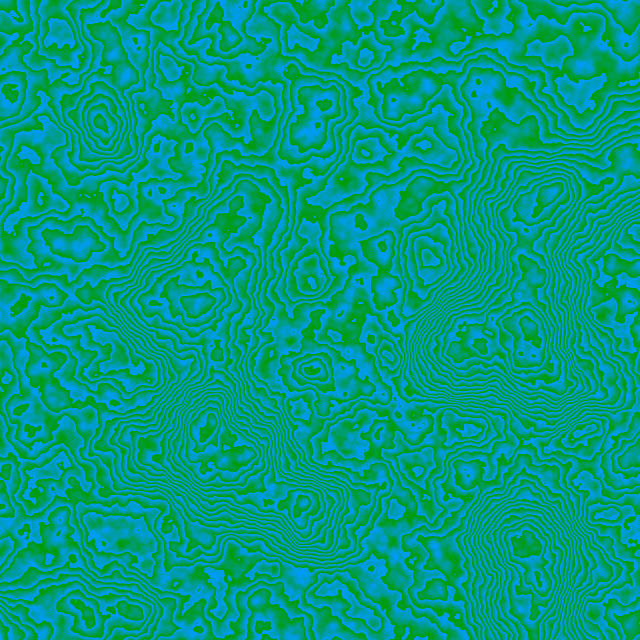
Give the GLSL for this texture, as a Shadertoy shader.

```glsl
#define BASE_CELLS 4.0
#define OCTAVES 6
#define GAIN 0.47
#define BANDS 9.5
#define VALLEY_WIDTH 0.06
#define GREEN_LEVEL 0.613

// Random unit gradient for a lattice point
vec2 latticeGradient(vec2 cell) {
    float angle = 6.2831853 * fract(sin(dot(cell, vec2(127.1, 311.7))) * 43758.5453);
    return vec2(cos(angle), sin(angle));
}

float gradientNoise(vec2 p) {
    vec2 cell = floor(p);
    vec2 f = p - cell;
    vec2 fade = f * f * f * (f * (f * 6.0 - 15.0) + 10.0);
    vec2 e = vec2(1.0, 0.0);
    float a = dot(latticeGradient(cell), f);
    float b = dot(latticeGradient(cell + e.xy), f - e.xy);
    float c = dot(latticeGradient(cell + e.yx), f - e.yx);
    float d = dot(latticeGradient(cell + e.xx), f - e.xx);
    return mix(mix(a, b, fade.x), mix(c, d, fade.x), fade.y);
}

// Billowed hills with creased valleys, roughened by finer octaves
float terrain(vec2 p) {
    const mat2 turn = mat2(0.8, 0.6, -0.6, 0.8);
    float hills = gradientNoise(p);
    float height = 1.3 * sqrt(hills * hills + VALLEY_WIDTH * VALLEY_WIDTH);
    float amplitude = 1.0;
    for (int i = 0; i < OCTAVES; i++) {
        height += amplitude * gradientNoise(p);
        p = turn * p * 2.0 + vec2(17.3, 9.1);
        amplitude *= GAIN;
    }
    return height;
}

// Sawtooth whose drop is softened over the given width
float softSawtooth(float x, float width) {
    float t = fract(x);
    return min(t / (1.0 - width), (1.0 - t) / width);
}

void mainImage(out vec4 fragColor, in vec2 fragCoord) {
    vec2 uv = fragCoord / iResolution.y;

    // Slow change of steepness leaves some regions calm and others dense
    float steepness = 1.0 + 0.6 * gradientNoise(uv * 2.2 + 31.7) - 0.25 * (uv.y - 0.5);
    float level = BANDS * steepness * terrain(uv * BASE_CELLS + vec2(5.2, 12.6));

    // Blue climbs through each contour band over constant green
    float edge = clamp(fwidth(level), 0.001, 0.5);
    float blue = softSawtooth(level, edge);
    fragColor = vec4(0.0, GREEN_LEVEL, blue, 1.0);
}
```
